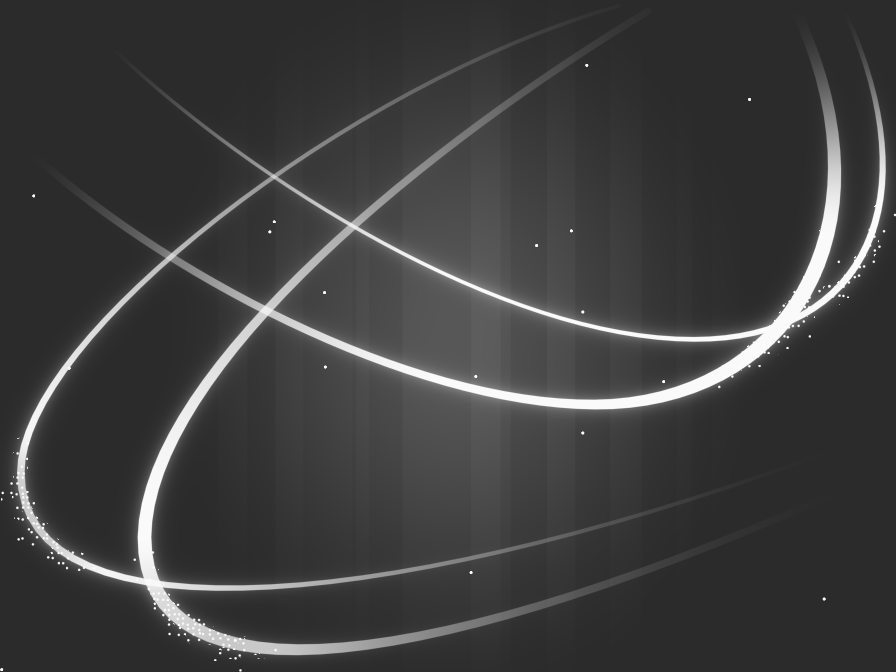
This background is drawn by a WebGL 2 fragment shader. Its source:

```glsl
#version 300 es
precision highp float;
// Draws glowing white ribbons with sparkles over dark, softly lit vertical bars.
uniform vec2 u_resolution;
out vec4 fragColor;

const vec3 CHARCOAL = vec3(0.168);
const vec3 WHITE = vec3(0.98);
const int STEPS = 32;

// Light bars: left edge, right edge, strength
const vec3 BARS[11] = vec3[](
    vec3(0.325, 0.368, 0.25), vec3(0.410, 0.451, 0.25), vec3(0.451, 0.524, 0.10),
    vec3(0.530, 0.549, 0.15), vec3(0.599, 0.701, 0.20), vec3(0.701, 0.745, 0.40),
    vec3(0.745, 0.760, 0.20), vec3(0.814, 0.856, 0.25), vec3(0.908, 0.955, 0.25),
    vec3(1.007, 1.030, 0.20), vec3(1.060, 1.100, 0.20));

float hash(vec2 p) {
    vec3 q = fract(vec3(p.xyx) * 0.1031);
    q += dot(q, q.yzx + 33.33);
    return fract((q.x + q.y) * q.z);
}

// Soft-edged interval that is 1 between lo and hi
float band(float x, float lo, float hi, float soft) {
    return smoothstep(lo - soft, lo + soft, x) * (1.0 - smoothstep(hi - soft, hi + soft, x));
}

vec2 bezier(vec2 a, vec2 b, vec2 c, vec2 d, float t) {
    float u = 1.0 - t;
    return u * u * u * a + 3.0 * u * t * (u * b + t * c) + t * t * t * d;
}

// Keeps the nearer of two hits; x: distance, positive on the right of travel, y: position
vec2 nearestOnCurve(vec2 p, vec2 a, vec2 b, vec2 c, vec2 d, float start, vec2 best) {
    vec2 from = a;
    for (int i = 1; i <= STEPS; i++) {
        vec2 to = bezier(a, b, c, d, float(i) / float(STEPS));
        vec2 edge = to - from;
        vec2 rel = p - from;
        float h = clamp(dot(rel, edge) / dot(edge, edge), 0.0, 1.0);
        float dist = length(rel - edge * h);
        if (dist < abs(best.x)) {
            float side = rel.x * edge.y - rel.y * edge.x < 0.0 ? -1.0 : 1.0;
            best = vec2(dist * side, start + (float(i) - 1.0 + h) / float(STEPS));
        }
        from = to;
    }
    return best;
}

// Two joined cubic curves, with position running from 0 to 2
vec2 path(vec2 p, vec2 a, vec2 b, vec2 c, vec2 d, vec2 e, vec2 f, vec2 g) {
    vec2 best = nearestOnCurve(p, a, b, c, d, 0.0, vec2(9.0, 0.0));
    return nearestOnCurve(p, d, e, f, g, 1.0, best);
}

// Jittered round dots, each cell lit with the given chance
float sparkles(vec2 p, float chance, float size, float px) {
    vec2 cell = floor(p / size);
    vec2 jitter = vec2(hash(cell + 17.0), hash(cell + 53.0)) - 0.5;
    float dist = length(p - (cell + 0.5 + 0.5 * jitter) * size);
    float dot_ = 1.0 - smoothstep(-px, px, dist - 0.24 * size);
    return dot_ * step(hash(cell), chance);
}

// fade: rise start, rise end, fall start, fall end; dust: sparkle interval
vec3 ribbon(vec3 color, vec2 p, vec2 hit, float width, float peak, vec4 fade,
            vec2 dust, float grain, float px) {
    float s = hit.y;
    float offset = s - peak;
    float halfWidth = width * (0.5 + 0.5 * exp(-5.0 * offset * offset));
    float outside = abs(hit.x) - halfWidth;
    float light = smoothstep(fade.x, fade.y, s) * (1.0 - smoothstep(fade.z, fade.w, s));
    float dusty = band(s, dust.x, dust.y, 0.08);
    float body = 1.0 - smoothstep(-px, px, outside);
    float halo = exp(-max(outside, 0.0) / 0.009);
    color += 0.24 * light * light * halo * (1.0 - color);
    color = mix(color, WHITE, body * light * (1.0 - grain * dusty));
    float spread = hit.x > 0.0 ? 0.008 : 0.003;
    float chance = 0.75 * dusty * exp(-max(outside, 0.0) / spread);
    return mix(color, WHITE, sparkles(p, chance, 0.0075, px));
}

vec3 background(vec2 p, float px) {
    float glow = smoothstep(1.0, 0.0, length((p - vec2(0.68, 0.5)) / vec2(0.46, 0.56)));
    float bars = 0.0;
    for (int i = 0; i < BARS.length(); i++) {
        bars += BARS[i].z * band(p.x, BARS[i].x, BARS[i].y, px);
    }
    return CHARCOAL + 0.15 * glow + 0.12 * bars * sqrt(glow);
}

void main() {
    vec2 p = gl_FragCoord.xy / u_resolution.y;
    float px = 0.75 / u_resolution.y;
    vec3 color = background(p, px);

    // Left pair: thin loop, then broad loop
    vec2 hit = path(p, vec2(0.920, 0.991), vec2(0.521, 0.878), vec2(0.031, 0.497),
        vec2(0.031, 0.297), vec2(0.031, 0.035), vec2(0.608, 0.089), vec2(1.276, 0.344));
    color = ribbon(color, p, hit, 0.0056, 1.05, vec4(-0.1, 1.0, 1.2, 2.0), vec2(0.97, 1.22), 0.3, px);
    hit = path(p, vec2(0.964, 0.983), vec2(0.651, 0.795), vec2(0.219, 0.453),
        vec2(0.215, 0.201), vec2(0.215, -0.059), vec2(0.642, -0.007), vec2(1.293, 0.288));
    color = ribbon(color, p, hit, 0.0104, 1.1, vec4(-0.1, 0.95, 1.1, 2.0), vec2(1.08, 1.36), 0.2, px);

    // Right pair: thin sweep, then broad sweep
    hit = path(p, vec2(0.174, 0.922), vec2(0.373, 0.734), vec2(0.747, 0.495),
        vec2(1.033, 0.495), vec2(1.293, 0.495), vec2(1.382, 0.705), vec2(1.259, 0.979));
    color = ribbon(color, p, hit, 0.0052, 1.45, vec4(-0.05, 0.65, 1.6, 2.02), vec2(1.32, 1.54), 0.0, px);
    hit = path(p, vec2(0.035, 0.783), vec2(0.234, 0.597), vec2(0.608, 0.398),
        vec2(0.885, 0.398), vec2(1.167, 0.398), vec2(1.333, 0.653), vec2(1.189, 0.974));
    color = ribbon(color, p, hit, 0.0113, 1.5, vec4(0.0, 0.75, 1.62, 2.02), vec2(1.28, 1.57), 0.0, px);

    fragColor = vec4(color, 1.0);
}
```
